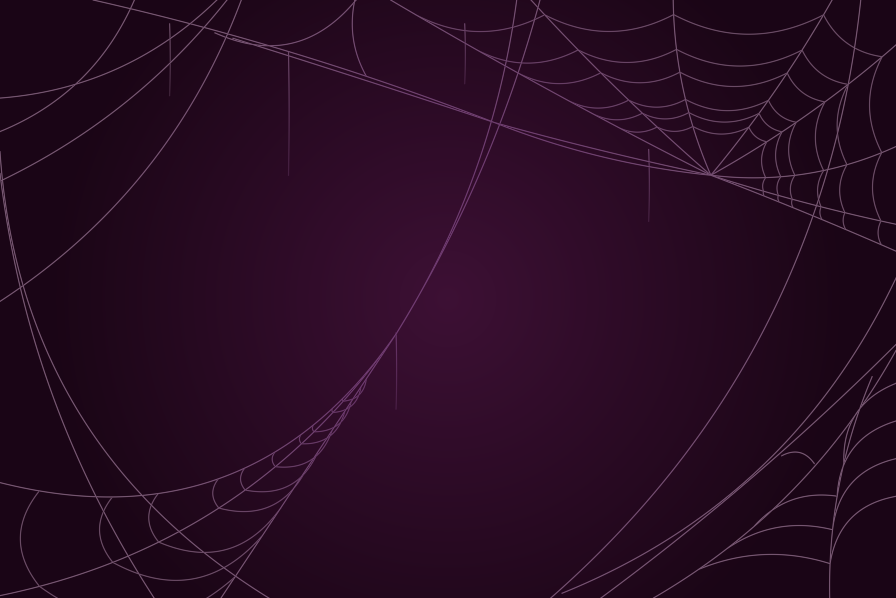
Reproduce this background procedurally as a Shadertoy shader.

```glsl
// Draws torn cobwebs and hanging silk over a dark plum glow.

// Point at t on a parabolic thread; positive sag bends to the left of a->b.
vec2 along(vec2 a, vec2 b, float sag, float t) {
    vec2 d = normalize(b - a);
    return mix(a, b, t) + vec2(-d.y, d.x) * sag * 4.0 * t * (1.0 - t);
}

// Approximate distance to the same parabolic thread.
float thread(vec2 p, vec2 a, vec2 b, float sag) {
    float len = distance(a, b);
    vec2 d = (b - a) / len;
    vec2 q = vec2(dot(p - a, d), dot(p - a, vec2(-d.y, d.x)));
    float t = clamp(q.x / len, 0.0, 1.0);
    float slope = 4.0 * sag * (1.0 - 2.0 * t) / len;
    float across = (q.y - 4.0 * sag * t * (1.0 - t)) / sqrt(1.0 + slope * slope);
    return length(vec2(across, q.x - t * len));
}

// Rungs between two spokes (end, sag), crowding together toward the hub.
float rungs(vec2 p, vec2 hub, vec3 s0, vec3 s1, int count, float ratio, float sag) {
    float d = 1e3, t = 0.92;
    for (int i = 0; i < count; i++) {
        vec2 a = along(hub, s0.xy, s0.z, t);
        vec2 b = along(hub, s1.xy, s1.z, t);
        d = min(d, thread(p, a, b, sag * distance(a, b)));
        t *= ratio + 0.05 * sin(float(i) * 2.4);
    }
    return d;
}

// Spokes and rungs of the upper right web.
vec2 upperWeb(vec2 p) {
    vec2 hub = vec2(119, 70.7);
    vec3 spokes[8] = vec3[8](
        vec3(65.4, 100, 0.5), vec3(88.9, 100, 0.6), vec3(112.7, 100, 1.5), vec3(139.3, 100, -0.8),
        vec3(150, 92.5, -1.0), vec3(150, 75.5, -2.2), vec3(150, 62.5, -0.4), vec3(150, 58, 0.2));
    vec2 d = vec2(1e3);
    for (int i = 0; i < 8; i++) {
        d.x = min(d.x, thread(p, hub, spokes[i].xy, spokes[i].z));
        if (i < 7) d.y = min(d.y, rungs(p, hub, spokes[i], spokes[i + 1], 6, 0.79, -0.13));
    }
    return d;
}

// Spokes and rungs of the lower left web.
vec2 lowerWeb(vec2 p) {
    vec2 hub = vec2(66.4, 44.3);
    vec3 spokes[3] = vec3[3](vec3(0, 19.3, 12.3), vec3(0, 0.4, 8), vec3(37, 0, 0));
    vec2 d = vec2(1e3);
    for (int i = 0; i < 3; i++) {
        d.x = min(d.x, thread(p, hub, spokes[i].xy, spokes[i].z));
        if (i < 2) d.y = min(d.y, rungs(p, hub, spokes[i], spokes[i + 1], 10, 0.83, -0.2));
    }
    return d;
}

// Loose strands at the left edge, across the middle and down the right.
float looseStrands(vec2 p) {
    float d = thread(p, vec2(0, 74.6), vec2(45, 0), -11.2);
    d = min(d, thread(p, vec2(0, 71), vec2(25.8, 0), -4.4));
    d = min(d, thread(p, vec2(0, 49.6), vec2(40.4, 100), -5.3));
    d = min(d, thread(p, vec2(0, 69.7), vec2(38, 100), -2.8));
    d = min(d, thread(p, vec2(0, 78), vec2(22.5, 100), -3.2));
    d = min(d, thread(p, vec2(0, 83.6), vec2(36.3, 100), -3.6));
    d = min(d, thread(p, vec2(36, 94.5), vec2(59.6, 100), -4.6));
    d = min(d, thread(p, vec2(59.4, 100), vec2(61.3, 87.3), -1.2));

    vec2 knot = vec2(82.8, 79.5), hub = vec2(119, 70.7), fork = vec2(66.4, 44.3);
    d = min(d, thread(p, vec2(15.6, 100), knot, 1.3));
    d = min(d, thread(p, vec2(39, 93.6), knot, 0.1));
    d = min(d, thread(p, knot, hub, -1.3));
    d = min(d, thread(p, knot, hub, -0.3));
    d = min(d, thread(p, vec2(86.5, 100), fork, 3.2));
    d = min(d, thread(p, vec2(90.4, 100), fork, 2.2));

    d = min(d, thread(p, vec2(144.1, 100), vec2(92.2, 0), 11.0));
    d = min(d, thread(p, vec2(150, 53.5), vec2(94.1, 0.8), 7.5));
    d = min(d, thread(p, vec2(150, 42.4), vec2(100.6, 0), 1.2));
    return d;
}

// Torn web in the lower right corner.
float cornerWeb(vec2 p) {
    vec2 top = vec2(150, 41.4), foot = vec2(109.4, 0), mast = vec2(146, 37), root = vec2(138.9, 0);
    float d = min(thread(p, top, foot, 4.0), thread(p, mast, root, -2.0));
    d = min(d, thread(p, vec2(130.9, 23.8), vec2(136.3, 22.5), 1.2));
    for (int i = 0; i < 4; i++) {
        float k = float(i);
        vec2 post = along(mast, root, -2.0, 0.85 - 0.15 * k);
        d = min(d, thread(p, post, vec2(150, 17.0 + 6.3 * k), 2.8));
        if (i < 3) d = min(d, thread(p, along(top, foot, 4.0, 0.85 - 0.1 * k), post, 2.0));
    }
    return d;
}

void mainImage(out vec4 fragColor, in vec2 fragCoord) {
    vec2 p = fragCoord / iResolution.xy * vec2(150, 100);
    float px = 100.0 / iResolution.y;
    float r = distance(p, vec2(75, 50));
    vec3 color = mix(vec3(0.238, 0.062, 0.205), vec3(0.103, 0.02, 0.085), min(r / 66.0, 1.0));

    // Silk
    vec2 webs = min(upperWeb(p), lowerWeb(p));
    float strands = min(min(webs.x, looseStrands(p)), cornerWeb(p));
    vec2 cover = 1.0 - smoothstep(0.1 - 0.6 * px, 0.1 + 0.6 * px, vec2(strands, webs.y));
    float silk = max(0.72 * cover.x, 0.62 * cover.y);

    // Hanging threads (x, top, length), fading downward
    vec3 drops[5] = vec3[5](vec3(28.4, 96, 12), vec3(48.3, 91.2, 20.5),
        vec3(77.8, 96, 10), vec3(108.6, 75, 12), vec3(66.3, 44.3, 12.7));
    for (int i = 0; i < 5; i++) {
        vec2 top = drops[i].xy;
        float d = thread(p, top, top - vec2(0, drops[i].z), 0.1);
        float fade = 1.0 - 0.6 * clamp((top.y - p.y) / drops[i].z, 0.0, 1.0);
        silk = max(silk, 0.65 * fade * (1.0 - smoothstep(0.1 - 0.6 * px, 0.1 + 0.6 * px, d)));
    }
    vec3 silkColor = mix(vec3(0.52, 0.3, 0.54), vec3(0.6, 0.46, 0.58), smoothstep(20.0, 65.0, r));
    fragColor = vec4(mix(color, silkColor, silk), 1.0);
}
```
